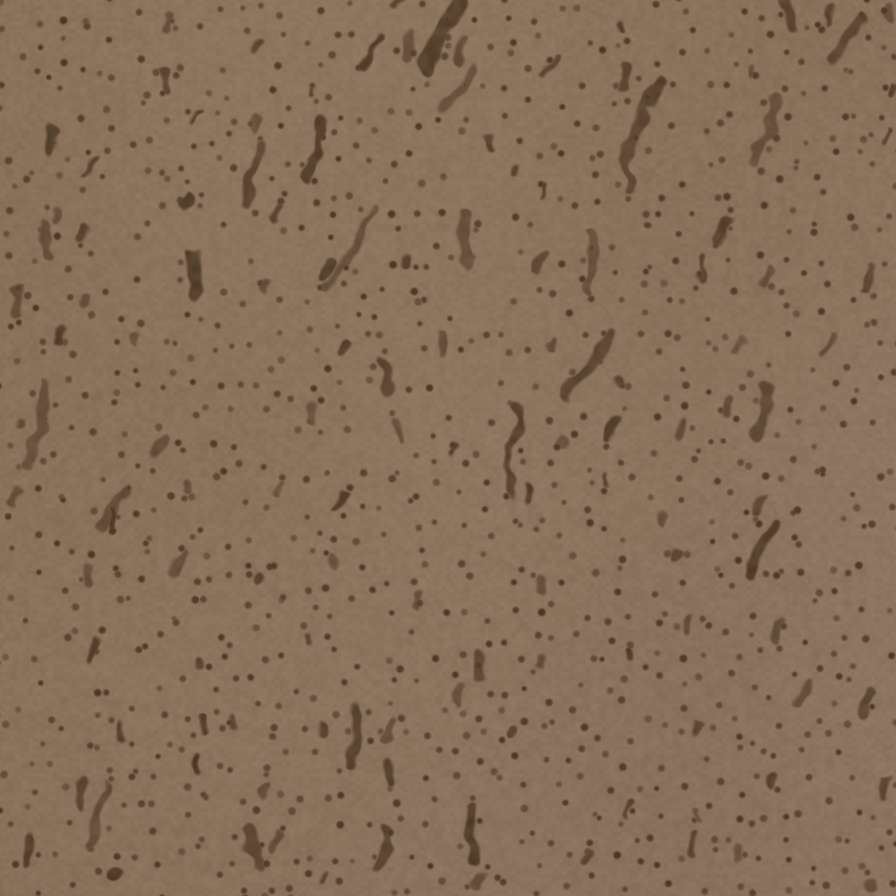
Reproduce this texture procedurally as a WebGL 2 fragment shader.

```glsl
#version 300 es
precision highp float;
// Brown acoustic ceiling tile with scattered pinholes, short flecks and ragged fissures.

uniform vec2 u_resolution;
out vec4 fragColor;

float hash(vec2 p) {
    return fract(sin(dot(p, vec2(127.1, 311.7))) * 43758.5453);
}

vec2 hash2(vec2 p) {
    return vec2(hash(p), hash(p + 57.3));
}

float noise(vec2 p) {
    vec2 i = floor(p), f = fract(p);
    f = f * f * (3.0 - 2.0 * f);
    return mix(mix(hash(i), hash(i + vec2(1, 0)), f.x),
               mix(hash(i + vec2(0, 1)), hash(i + vec2(1, 1)), f.x), f.y);
}

// Round pinholes, one candidate per jittered cell
float pinholes(vec2 p) {
    const float cells = 36.0;
    vec2 home = floor(p * cells);
    float ink = 0.0;
    for (int y = -1; y <= 1; y++)
    for (int x = -1; x <= 1; x++) {
        vec2 id = home + vec2(x, y);
        vec2 center = (id + hash2(id + 3.7)) / cells;
        float density = 0.62 + 0.35 * noise(center * 7.0);
        if (hash(id + 19.1) > density) continue;
        float radius = mix(0.0029, 0.0044, hash(id + 31.9));
        float d = length(p - center) - radius;
        float tone = mix(0.5, 1.0, hash(id + 43.3));
        ink = max(ink, tone * (1.0 - smoothstep(-0.0022, 0.0018, d)));
    }
    return ink;
}

// Slanted, bent strokes with ragged outlines; halfLength and width are (min, max)
float strokes(vec2 p, float cells, float share, vec2 halfLength, vec2 width, float seed) {
    vec2 home = floor(p * cells);
    vec2 ragged = p + 0.007 * (vec2(noise(p * 75.0 + seed), noise(p * 75.0 + seed + 40.0)) - 0.5);
    float ink = 0.0;
    for (int y = -1; y <= 1; y++)
    for (int x = -1; x <= 1; x++) {
        vec2 id = home + vec2(x, y) + seed;
        if (hash(id + 5.3) > share) continue;
        vec2 center = (id - seed + 0.1 + 0.8 * hash2(id)) / cells;
        float angle = mix(-0.28, 0.75, hash(id + 11.9));
        vec2 along = vec2(sin(angle), cos(angle));
        vec2 q = ragged - center;
        float t = dot(q, along);
        float reach = mix(halfLength.x, halfLength.y, pow(hash(id + 23.7), 1.5));
        // Sideways wander along the stroke
        float bend = reach * 0.35 * (noise(vec2(t * 35.0, hash(id) * 90.0)) - 0.5);
        float side = dot(q, vec2(along.y, -along.x)) - bend;
        float swell = 0.65 + 0.7 * noise(vec2(t * 90.0, hash(id + 2.1) * 70.0));
        float radius = mix(width.x, width.y, hash(id + 37.1)) * swell;
        float d = length(vec2(side, max(abs(t) - reach, 0.0))) - radius;
        float tone = mix(0.55, 0.92, hash(id + 47.9));
        tone *= 0.82 + 0.3 * noise(p * 110.0 + seed);
        ink = max(ink, tone * (1.0 - smoothstep(-0.0028, 0.0022, d)));
    }
    return ink;
}

void main() {
    vec2 p = gl_FragCoord.xy / u_resolution.y;

    // Matte surface with soft blotches and fine grain
    vec3 color = vec3(0.548, 0.449, 0.361);
    color += 0.022 * (noise(p * 4.0) - 0.5);
    color += vec3(-0.004, 0.0, 0.012) * smoothstep(0.3, 1.3, p.x + 0.5 - p.y);
    color += 0.03 * (noise(p * 230.0) - 0.5) + 0.018 * (noise(p * 110.0) - 0.5);

    // Recesses, from smallest to largest
    float ink = pinholes(p);
    ink = max(ink, strokes(p, 12.5, 0.62, vec2(0.003, 0.014), vec2(0.0035, 0.0058), 13.0));
    ink = max(ink, strokes(p, 6.5, 0.62, vec2(0.018, 0.062), vec2(0.0045, 0.0075), 71.0));
    color = mix(color, vec3(0.295, 0.215, 0.145), ink);

    fragColor = vec4(color, 1.0);
}
```
